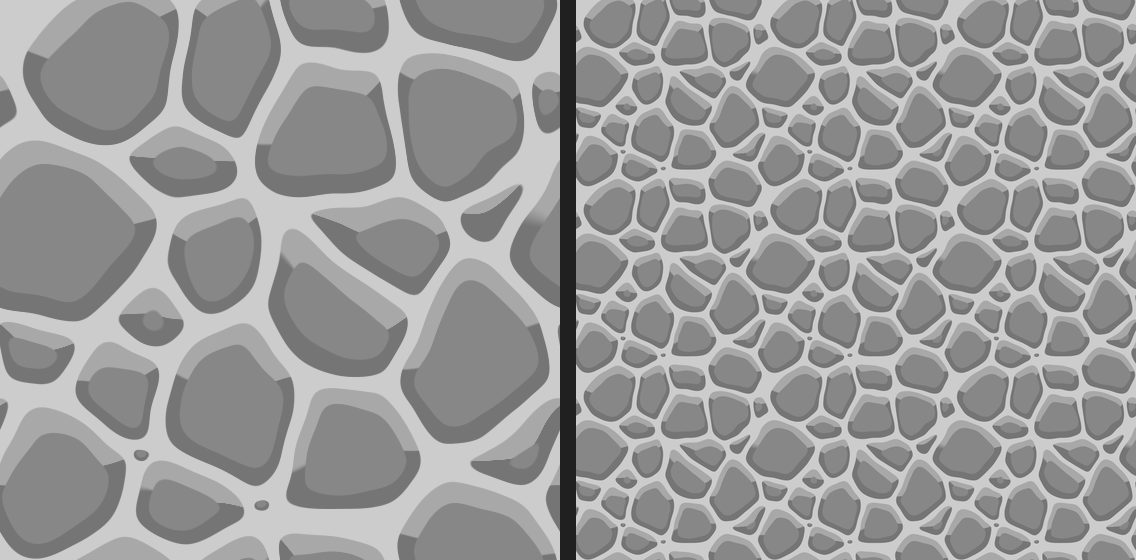
Left: one tile. Right: repeated 3 by 3.
Reproduce this texture procedurally as a three.js fragment shader.

```glsl
varying vec2 vUv;

const vec3 MORTAR = vec3(0.80);
const vec3 FACE = vec3(0.53);
const vec3 SHADE = vec3(0.46);
const vec3 LIGHT = vec3(0.66);

const vec2 STONE_GRID = vec2(4.0, 6.0);
const float PEBBLE_GRID = 14.0;
const float SIZE_SPREAD = 0.036;
const float MORTAR_HALF = 0.0115;
const float ROUNDING = 75.0;
const float SOFT = 0.0012;

struct Stone {
  float body;   // distance inside the outline
  float face;   // distance inside the flat face
  float upward; // vertical part of the nearest edge normal
};

float hash(vec2 p) {
  return fract(sin(dot(p, vec2(127.1, 311.7))) * 43758.5453);
}

vec2 wrapCell(vec2 id, vec2 period) {
  return floor(mod(id + 0.5, period));
}

// Value noise that repeats over the unit square
float noise(vec2 p, float period, float seed) {
  vec2 q = p * period;
  vec2 i = floor(q);
  vec2 f = fract(q);
  f = f * f * (3.0 - 2.0 * f);
  vec2 n = vec2(period);
  float a = hash(wrapCell(i, n) + seed);
  float b = hash(wrapCell(i + vec2(1.0, 0.0), n) + seed);
  float c = hash(wrapCell(i + vec2(0.0, 1.0), n) + seed);
  float d = hash(wrapCell(i + vec2(1.0, 1.0), n) + seed);
  return mix(mix(a, b, f.x), mix(c, d, f.x), f.y);
}

vec2 wobble(vec2 p, float period, float seed) {
  return vec2(noise(p, period, seed), noise(p, period, seed + 17.0)) - 0.5;
}

// Stone centre in xy, size from 0 to 1 in z
vec3 stoneSite(vec2 id) {
  vec2 w = wrapCell(id, STONE_GRID);
  vec2 jitter = vec2(hash(w + 3.7), hash(w + 9.2)) - 0.5;
  vec2 centre = id + 0.5 + 0.75 * jitter;
  centre.x += 0.5 * mod(w.y, 2.0) - 0.25;
  return vec3(centre / STONE_GRID, hash(w + 21.4));
}

float power(vec2 p, vec3 site) {
  vec2 d = p - site.xy;
  return dot(d, d) - SIZE_SPREAD * site.z;
}

// Weighted cells with smoothly rounded corners
Stone stoneAt(vec2 uv) {
  vec2 p = uv + 0.05 * wobble(uv, 6.0, 5.0) + 0.014 * wobble(uv, 15.0, 40.0);
  vec2 cell = floor(p * STONE_GRID);
  vec2 ownerId = cell;
  float best = 10.0;
  for (int y = -3; y <= 3; y++) {
    for (int x = -2; x <= 2; x++) {
      vec2 id = cell + vec2(float(x), float(y));
      float d = power(p, stoneSite(id));
      if (d < best) { best = d; ownerId = id; }
    }
  }

  vec3 owner = stoneSite(ownerId);
  float rimScale = mix(0.75, 1.3, owner.z);
  float edgeSum = 0.0;
  float faceSum = 0.0;
  float upSum = 0.0;
  for (int y = -3; y <= 3; y++) {
    for (int x = -2; x <= 2; x++) {
      if (x == 0 && y == 0) continue;
      vec3 site = stoneSite(ownerId + vec2(float(x), float(y)));
      vec2 gap = site.xy - owner.xy;
      float span = max(length(gap), 0.02);
      float d = (power(p, site) - best) / (2.0 * span);
      float up = gap.y / span;
      float rim = 0.013 + 0.021 * max(up, 0.0) + 0.015 * max(-up, 0.0);
      float weight = exp(-ROUNDING * d);
      edgeSum += weight;
      upSum += weight * up;
      faceSum += weight * exp(ROUNDING * rim * rimScale);
    }
  }
  float ripple = 0.010 * (noise(uv, 13.0, 71.0) - 0.5);
  return Stone(-log(edgeSum) / ROUNDING - MORTAR_HALF,
               -log(faceSum) / ROUNDING - MORTAR_HALF + ripple,
               upSum / edgeSum);
}

float cover(float d) {
  return smoothstep(-SOFT, SOFT, d);
}

// Small pebbles only where the mortar is wide
vec3 addPebble(vec3 colour, vec2 uv) {
  vec2 id = floor(uv * PEBBLE_GRID);
  vec2 w = wrapCell(id, vec2(PEBBLE_GRID));
  vec2 jitter = vec2(hash(w + 53.1), hash(w + 67.9)) - 0.5;
  vec2 centre = (id + 0.5 + 0.5 * jitter) / PEBBLE_GRID;
  vec2 radius = vec2(0.014, 0.011) * mix(0.75, 1.15, hash(w + 80.3));
  vec2 q = (uv - centre) / radius + 0.5 * wobble(uv, 50.0, 90.0);
  float body = (1.0 - length(q)) * radius.y;
  if (body < -SOFT || stoneAt(centre).body > -0.0175) return colour;
  float face = (0.65 - length(q - vec2(0.0, 0.3))) * radius.y;
  return mix(colour, mix(SHADE, FACE, cover(face)), cover(body));
}

void main() {
  Stone stone = stoneAt(vUv);
  vec3 rim = mix(SHADE, LIGHT, smoothstep(0.28, 0.32, stone.upward));
  vec3 colour = mix(rim, FACE, cover(stone.face));
  colour = mix(MORTAR, colour, cover(stone.body));
  gl_FragColor = vec4(addPebble(colour, vUv), 1.0);
}
```
